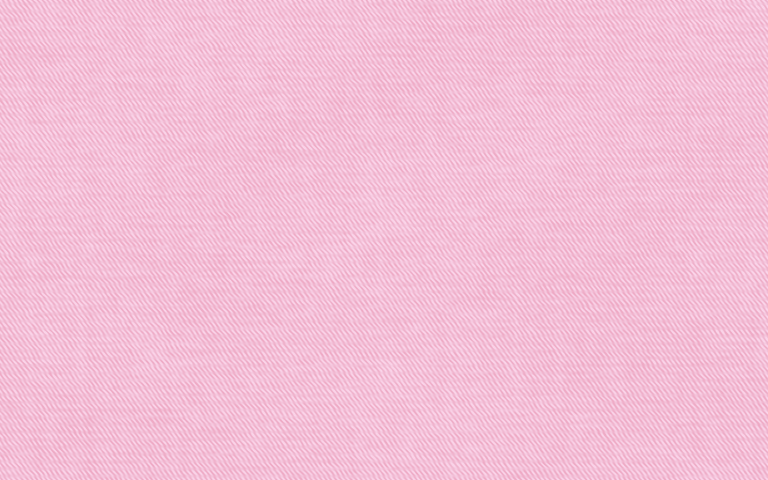
This texture is drawn by a Shadertoy shader. Its source:

```glsl
// Pink cotton twill: fine diagonal ribs falling to the right, with slightly uneven yarns.

const float TAU = 6.2831853;
const vec2 RIBS = vec2(154.0, 104.0);  // steep ribs per canvas width, across and up
const vec2 PICKS = vec2(0.0, 104.0);   // weft rows that cut the ribs into stitches

const vec3 GROOVE_PINK = vec3(0.936, 0.668, 0.773);
const vec3 MID_PINK = vec3(0.951, 0.754, 0.846);
const vec3 RIB_PINK = vec3(0.980, 0.826, 0.911);

float hash(vec2 cell) {
    vec3 q = fract(cell.xyx * vec3(0.1031, 0.1030, 0.0973));
    q += dot(q, q.yzx + 33.33);
    return fract((q.x + q.y) * q.z);
}

vec2 gradientAt(vec2 cell) {
    float angle = TAU * hash(cell);
    return vec2(cos(angle), sin(angle));
}

// Gradient noise, roughly -0.7 to 0.7
float gradientNoise(vec2 p) {
    vec2 cell = floor(p);
    vec2 f = p - cell;
    vec2 u = f * f * f * (f * (f * 6.0 - 15.0) + 10.0);
    vec2 e = vec2(1.0, 0.0);
    float a = dot(gradientAt(cell), f);
    float b = dot(gradientAt(cell + e.xy), f - e.xy);
    float c = dot(gradientAt(cell + e.yx), f - e.yx);
    float d = dot(gradientAt(cell + e.xx), f - e.xx);
    return mix(mix(a, b, u.x), mix(c, d, u.x), u.y);
}

// Cosine wave that fades out as its period nears the pixel size
float weaveWave(vec2 p, vec2 frequency, float offset, float pixel) {
    float cyclesPerPixel = max(frequency.x, frequency.y) * pixel;
    float fade = 1.0 - smoothstep(0.43, 0.6, cyclesPerPixel);
    return fade * cos(TAU * (dot(p, frequency) + offset));
}

// Steep ribs, cut by weft rows and shallow stitch lines into small floats
float twill(vec2 p, float pixel) {
    float wobble = 0.30 * gradientNoise(p * vec2(40.0, 80.0));
    float rib = weaveWave(p, RIBS, wobble, pixel);
    float stitch = weaveWave(p, RIBS + PICKS, wobble, pixel);
    float pick = weaveWave(p, PICKS, 0.0, pixel);
    float strength = 1.0 + 0.5 * gradientNoise(p * vec2(45.0, 70.0) + 71.0);
    return strength * (0.78 * rib + 0.30 * stitch + 0.10 * pick);
}

// Uneven yarn: thin weft streaks, short slubs, warp bands and soft blotches
float yarnVariation(vec2 p) {
    float streaks = gradientNoise(p * vec2(9.0, 150.0));
    float slubs = gradientNoise(p * vec2(38.0, 160.0) + 41.0);
    float warpBands = gradientNoise(p * vec2(90.0, 9.0) + 87.0);
    float blotches = gradientNoise(p * vec2(26.0, 44.0) + 23.0);
    float shade = gradientNoise(p * vec2(3.0, 6.0) + 13.0);
    return 0.28 * streaks + 0.30 * slubs + 0.22 * warpBands
         + 0.20 * blotches + 0.26 * shade;
}

vec3 clothColor(float tone) {
    vec3 lower = mix(GROOVE_PINK, MID_PINK, clamp(tone + 1.0, 0.0, 1.0));
    return mix(lower, RIB_PINK, clamp(tone, 0.0, 1.0));
}

void mainImage(out vec4 fragColor, in vec2 fragCoord) {
    float pixel = 1.0 / iResolution.x;
    vec2 p = fragCoord * pixel;

    // Weave, yarn wear and fibre grain
    float grain = gradientNoise(p * vec2(215.0, 235.0) + 59.0);
    float tone = twill(p, pixel) + yarnVariation(p) + 0.40 * grain;

    fragColor = vec4(clothColor(tone), 1.0);
}
```
